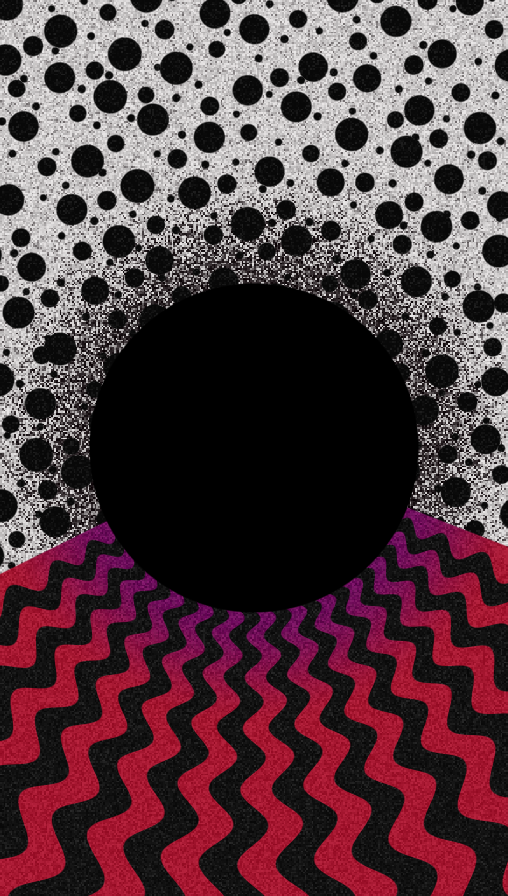
Give the GLSL for this background, as a WebGL 1 fragment shader.

```glsl
precision highp float;
// A black disc before a dotted grey sky, above a floor of wavy radiating red stripes, all grainy.

uniform vec2 u_resolution;

// Lengths are fractions of the canvas height, angles are radians from straight down.
const float DISC_RADIUS = 0.1836;
const float SHADOW_REACH = 0.125;
const float FLOOR_LEFT = -1.11;
const float FLOOR_RIGHT = 1.20;
const float WEDGE_COUNT = 25.0;
const float WAVE_AMPLITUDE = 0.42;   // in wedges
const float WAVE_RATIO = 1.22;       // growth of the radius per wave
const float WAVE_PHASE = 0.6;
const float GLOW_REACH = 0.13;
const float DOT_CELL = 0.066;
const float DOT_TILT = 0.38;
const float GRAIN_ROWS = 512.0;

const vec3 SKY = vec3(0.81, 0.80, 0.80);
const vec3 SKY_SHADE = vec3(0.14, 0.11, 0.12);
const vec3 INK = vec3(0.03);
const vec3 RED = vec3(0.65, 0.09, 0.19);
const vec3 MAGENTA = vec3(0.47, 0.06, 0.40);

float hash(vec2 p) {
  vec3 q = fract(vec3(p.xyx) * 0.1031);
  q += dot(q, q.yzx + 33.33);
  return fract((q.x + q.y) * q.z);
}

vec2 hash2(vec2 p) {
  return vec2(hash(p + 17.3), hash(p + 71.9));
}

// Distance to the nearest dot of a jittered grid, in cells.
float dotLayer(vec2 p, vec2 offset, float radius, float jitter, float seed) {
  vec2 base = floor(p - offset);
  float nearest = 10.0;
  for (int j = -1; j <= 1; j++) {
    for (int i = -1; i <= 1; i++) {
      vec2 cell = base + vec2(float(i), float(j));
      vec2 shift = (hash2(cell + seed) - 0.5) * jitter;
      float size = radius * mix(0.9, 1.1, hash(cell + seed + 5.7));
      nearest = min(nearest, length(p - offset - cell - 0.5 - shift) - size);
    }
  }
  return nearest;
}

// Large dots in cell centres, medium ones at corners, small ones between.
float dotField(vec2 p) {
  float c = cos(DOT_TILT);
  float s = sin(DOT_TILT);
  vec2 q = mat2(c, s, -s, c) * p / DOT_CELL + 40.0;
  float d = dotLayer(q, vec2(0.0), 0.262, 0.34, 3.0);
  d = min(d, dotLayer(q, vec2(0.5), 0.155, 0.34, 29.0));
  d = min(d, dotLayer(q, vec2(0.5, 0.0), 0.064, 0.30, 53.0));
  d = min(d, dotLayer(q, vec2(0.0, 0.5), 0.064, 0.30, 97.0));
  return d * DOT_CELL;
}

void main() {
  float pixel = 1.0 / u_resolution.y;
  vec2 p = (gl_FragCoord.xy - 0.5 * u_resolution) * pixel;
  float r = max(length(p), 0.001);
  float angle = atan(p.x, -p.y);

  // Grain
  vec2 grainCell = floor((p + 1.0) * GRAIN_ROWS);
  float grain = hash(grainCell);
  float fineGrain = hash(grainCell + 311.0);

  // Sky with a stippled shadow around the disc
  float shadow = 0.72 * exp(-pow(max(r - DISC_RADIUS, 0.0) / SHADOW_REACH, 2.0) * 2.2);
  float stipple = smoothstep(grain - 0.3, grain + 0.3, shadow);
  vec3 sky = mix(SKY, SKY_SHADE, stipple) + (fineGrain - 0.5) * 0.22;
  vec3 speckledInk = INK + 0.09 * pow(fineGrain, 4.0);
  sky = mix(speckledInk, sky, smoothstep(-pixel, pixel, dotField(p)));

  // Wavy stripes, starting and ending on a coloured wedge
  float wedgeAngle = (FLOOR_RIGHT - FLOOR_LEFT) / WEDGE_COUNT;
  float wave = sin(6.2832 * log(r) / log(WAVE_RATIO) + WAVE_PHASE);
  float wedge = (angle - FLOOR_LEFT) / wedgeAngle + WAVE_AMPLITUDE * wave;
  wedge = clamp(wedge, 0.5, WEDGE_COUNT - 0.5);
  float stripeEdge = (0.5 - abs(mod(wedge, 2.0) - 0.5)) * wedgeAngle * r;
  stripeEdge = mod(wedge, 2.0) > 1.5 ? (mod(wedge, 2.0) - 2.0) * wedgeAngle * r : stripeEdge;
  float stripe = smoothstep(-pixel, pixel, stripeEdge);

  // Magenta glow fading outward to red
  float glow = 1.0 - smoothstep(0.0, GLOW_REACH, r - DISC_RADIUS);
  vec3 paint = mix(RED, MAGENTA, glow) * mix(1.0, 0.8, glow * grain);
  paint += (fineGrain - 0.5) * vec3(0.14, 0.10, 0.11);
  vec3 ground = mix(speckledInk + 0.05 * grain, paint, stripe);

  // Straight floor edges, then the disc
  float floorEdge = min(angle - FLOOR_LEFT, FLOOR_RIGHT - angle) * r;
  vec3 color = mix(sky, ground, smoothstep(-pixel, pixel, floorEdge));
  color *= smoothstep(-pixel, pixel, r - DISC_RADIUS);

  gl_FragColor = vec4(clamp(color, 0.0, 1.0), 1.0);
}
```
